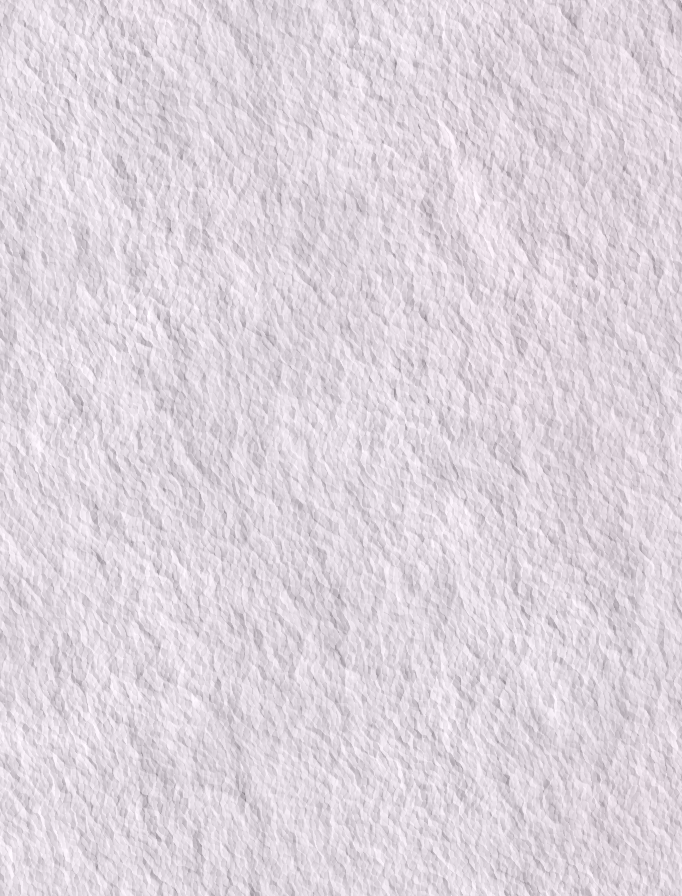
Reproduce this texture procedurally as a WebGL 2 fragment shader.

```glsl
#version 300 es
precision highp float;

uniform vec2 u_resolution;
out vec4 outColor;

// Values to tune
const vec3 PAPER = vec3(0.869, 0.840, 0.870);     // mean paper colour
const vec3 BLUSH = vec3(0.004, -0.007, -0.005);   // shift inside rosy patches
const vec2 LIGHT = vec2(-0.93, -0.36);            // direction towards the light
const vec2 STRETCH = vec2(1.16, 0.88);            // cells are taller than wide
const float LEAN = 0.28;                          // tilt of the long axis, radians
const float LEAN_SPREAD = 0.50;                   // change of tilt between octaves
const float COARSEST = 13.0;                      // cells per canvas height
const float LACUNARITY = 1.75;
const int OCTAVES = 6;
// Positive weights raise bumps with sharp valleys, negative ones sharp ridges
const float WEIGHTS[OCTAVES] = float[](0.27, -0.35, 0.45, -0.66, 0.76, -0.62);
const float SOFTNESS = 13.0;                      // higher gives sharper creases
const float RELIEF_GAIN = 0.121;
const float SHADOW_BIAS = 0.22;                   // deepens the strongest creases
const float MOTTLE_GAIN = 0.023;

vec2 hash2(ivec2 cell, int seed) {
    uvec2 v = uvec2(cell) * 1664525u + uint(seed) * 747796u + 10139u;
    v.x += v.y * 1664525u;
    v.y += v.x * 1664525u;
    v ^= v >> 16u;
    v.x += v.y * 1664525u;
    v.y += v.x * 1664525u;
    v ^= v >> 16u;
    return vec2(v & 0xffffu) / 65536.0;
}

// Layered sines, roughly -1 to 1
float drift(vec2 p) {
    const mat2 TURN = mat2(0.8, 0.6, -0.6, 0.8);
    float sum = 0.0;
    float amplitude = 0.5;
    for (int i = 0; i < 4; i++) {
        sum += amplitude * sin(p.x + 1.3 * sin(p.y));
        p = TURN * p * 1.9 + 2.7;
        amplitude *= 0.6;
    }
    return sum;
}

// Slope of soft cellular noise: blended offset from the nearby cell points
vec2 cellSlope(vec2 q, int seed) {
    vec2 base = floor(q);
    vec2 local = q - base;
    vec2 slope = vec2(0.0);
    float total = 0.0;
    for (int y = -1; y <= 1; y++) {
        for (int x = -1; x <= 1; x++) {
            ivec2 neighbour = ivec2(x, y);
            vec2 offset = local - vec2(neighbour) - hash2(ivec2(base) + neighbour, seed);
            float weight = exp(-SOFTNESS * dot(offset, offset));
            slope += weight * offset;
            total += weight;
        }
    }
    return slope / total;
}

// Light falling on the fibrous surface, centred on zero
float relief(vec2 p) {
    vec2 light = normalize(LIGHT);
    float frequency = COARSEST;
    float sum = 0.0;
    for (int i = 0; i < OCTAVES; i++) {
        float phase = float(i) * 2.4;

        // Bend the grid gently so that its rows do not show
        vec2 q = p * frequency;
        q += 0.5 * sin(0.37 * q.yx + vec2(1.3, 4.1) + phase);

        float angle = LEAN + LEAN_SPREAD * sin(phase);
        float c = cos(angle);
        float s = sin(angle);
        mat2 grain = mat2(STRETCH.x * c, -STRETCH.y * s,
                          STRETCH.x * s, STRETCH.y * c);
        vec2 slope = cellSlope(grain * q, i + 1) * grain;
        sum += WEIGHTS[i] * dot(slope, light);
        frequency *= LACUNARITY;
    }
    return sum;
}

void main() {
    vec2 p = gl_FragCoord.xy / u_resolution.y;
    vec2 uv = gl_FragCoord.xy / u_resolution;

    // Surface relief, a little stronger in some patches
    float lit = relief(p) * (1.0 + 0.12 * drift(p * 17.0 + 5.0));
    lit += SHADOW_BIAS * (0.15 - lit * lit);

    // Broad unevenness and rosy patches towards the upper right
    float mottle = drift(p * 16.0);
    float rosy = smoothstep(0.2, 1.3, 0.5 * (uv.x + uv.y) + 0.5 * drift(p * 7.0 + 9.0));

    vec3 color = PAPER + RELIEF_GAIN * lit + MOTTLE_GAIN * mottle;
    color += BLUSH * rosy + 0.008 * (0.5 - uv.x);
    outColor = vec4(clamp(color, 0.0, 1.0), 1.0);
}
```
